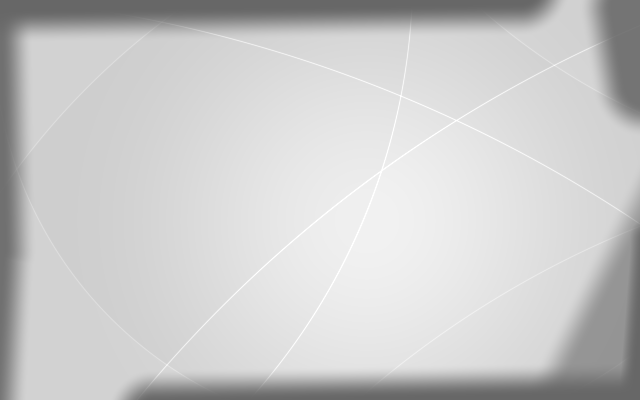
Write a Shadertoy shader that draws this background.

```glsl
const float ASPECT = 1.6;
const vec2  GLOW_CENTER = vec2(0.917, 0.448);
const float GLOW_RADIUS = 0.76;
const float GLOW_SHADE = 0.945;
const float FIELD_SHADE = 0.825;
const float FRAME_SHADE = 0.405;
const float FRAME_BLUR = 0.041;
const float WEDGE_STRENGTH = 0.58;
const float LINE_WIDTH = 0.0016;

// Signed distance to the circle through three points, negative inside
float arcDistance(vec2 p, vec2 a, vec2 b, vec2 c) {
    vec2 u = b - a, v = c - a;
    float uu = dot(u, u), vv = dot(v, v);
    vec2 offset = vec2(v.y * uu - u.y * vv, u.x * vv - v.x * uu)
                / (2.0 * (u.x * v.y - u.y * v.x));
    return length(p - a - offset) - length(offset);
}

// Thin highlight plus a faint change of tone across the arc
float arcLight(float d, float strength, float outerTint) {
    float pixel = 1.0 / iResolution.y;
    float width = max(LINE_WIDTH, 0.6 * pixel);
    float line = exp(-d * d / (width * width)) * LINE_WIDTH / width;
    return strength * line + outerTint * smoothstep(-pixel, pixel, d);
}

// Blurred capsule, 1 in its core
float softBand(vec2 p, vec2 a, vec2 b, float radius) {
    vec2 pa = p - a, ba = b - a;
    float along = clamp(dot(pa, ba) / dot(ba, ba), 0.0, 1.0);
    float d = length(pa - ba * along) - radius;
    return 1.0 - smoothstep(-FRAME_BLUR, FRAME_BLUR, d);
}

float merge(float a, float b) {
    return 1.0 - (1.0 - a) * (1.0 - b);
}

float frameMask(vec2 p) {
    float top = softBand(p, vec2(0.0, 1.02), vec2(1.30, 1.037), 0.088);
    float left = max(
        softBand(p, vec2(-0.042, 1.0), vec2(-0.031, 0.375), 0.083),
        softBand(p, vec2(-0.031, 0.375), vec2(-0.052, -0.02), 0.079));
    float bottom = softBand(p, vec2(0.385, -0.042), vec2(1.67, -0.021), 0.079);
    float upperRight = softBand(p, vec2(1.583, 0.98), vec2(1.615, 0.79), 0.094);
    float lowerRight = softBand(p, vec2(1.646, 0.396), vec2(1.615, 0.0), 0.073);

    // Paler slanted wedge in the lower right corner
    float depth = dot(p - vec2(1.573, 0.458), vec2(0.894, -0.448));
    float wedge = WEDGE_STRENGTH * smoothstep(-FRAME_BLUR, FRAME_BLUR, depth);

    float mask = merge(top, 0.92 * left);
    mask = merge(mask, bottom);
    mask = merge(mask, 0.88 * upperRight);
    return merge(mask, max(lowerRight, wedge));
}

float arcs(vec2 p) {
    // Long arcs crossing the glow
    float falling = arcDistance(p, vec2(0.417, 0.942), vec2(1.002, 0.760), vec2(1.573, 0.458));
    float steep = arcDistance(p, vec2(1.027, 0.942), vec2(0.954, 0.573), vec2(0.677, 0.063));
    float rising = arcDistance(p, vec2(0.396, 0.063), vec2(0.954, 0.573), vec2(1.5, 0.892));
    float light = arcLight(falling, 0.10, -0.008)
                + arcLight(steep, 0.10, 0.008)
                + arcLight(rising, 0.11, -0.010);

    // Fainter arcs near the corners
    float upperLeft = arcDistance(p, vec2(0.396, 0.938), vec2(0.208, 0.771), vec2(0.0625, 0.604));
    float lowerLeft = arcDistance(p, vec2(0.073, 0.5), vec2(0.208, 0.281), vec2(0.417, 0.088));
    float lowerRight = arcDistance(p, vec2(0.969, 0.063), vec2(1.25, 0.26), vec2(1.542, 0.41));
    float upperRight = arcDistance(p, vec2(1.229, 0.954), vec2(1.375, 0.844), vec2(1.542, 0.746));
    return light
         + arcLight(upperLeft, 0.05, 0.015)
         + arcLight(lowerLeft, 0.05, 0.015)
         + arcLight(lowerRight, 0.05, 0.004)
         + arcLight(upperRight, 0.05, -0.010);
}

void mainImage(out vec4 fragColor, in vec2 fragCoord) {
    vec2 p = fragCoord / iResolution.xy * vec2(ASPECT, 1.0);

    // Radial glow over the pale field
    float falloff = smoothstep(0.0, GLOW_RADIUS, distance(p, GLOW_CENTER));
    float shade = mix(GLOW_SHADE, FIELD_SHADE, falloff) + arcs(p);

    // Blurred dark frame
    shade = mix(min(shade, 1.0), FRAME_SHADE, frameMask(p));
    fragColor = vec4(vec3(shade), 1.0);
}
```
